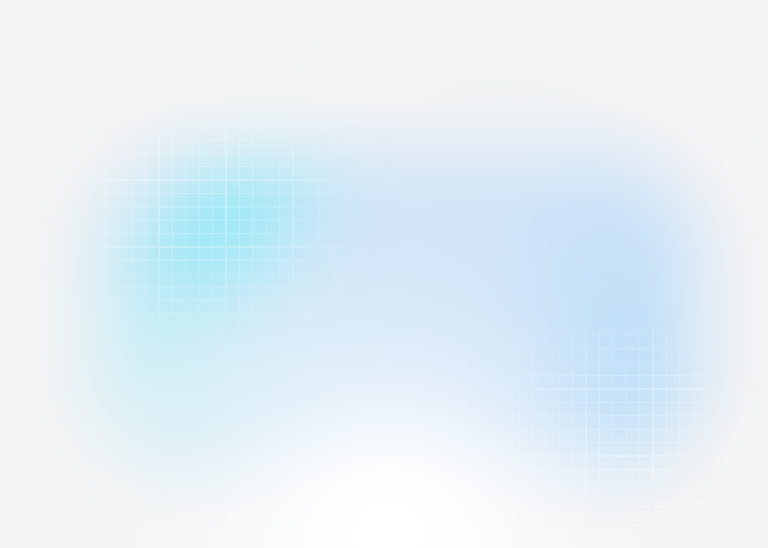
Write a WebGL 1 fragment shader that draws this background.

```glsl
precision highp float;
uniform vec2 u_resolution;

#define PAPER vec3(0.957, 0.958, 0.957)
#define PERIWINKLE vec3(0.822, 0.894, 0.970)
#define PALE_AQUA vec3(0.835, 0.938, 0.962)
#define CYAN vec3(0.635, 0.910, 0.965)
#define SKY vec3(0.740, 0.873, 0.970)
#define LINE_GREY vec3(0.890)
#define CELL 0.02445
#define LINE_WIDTH 0.0018
#define BODY_BLUR 0.135
#define MINOR_ALPHA 0.32
#define MAJOR_ALPHA 0.62

float hash(float n) {
  return fract(sin(n * 12.9898) * 43758.5453);
}

// Elliptical Gaussian with its first axis turned by angle
float glow(vec2 p, vec2 centre, vec2 radii, float angle) {
  vec2 axis = vec2(cos(angle), sin(angle));
  vec2 d = p - centre;
  vec2 q = vec2(dot(d, axis), dot(d, vec2(-axis.y, axis.x))) / radii;
  return exp(-dot(q, q));
}

float roundedBox(vec2 p, vec2 halfSize, float radius) {
  vec2 q = abs(p) - halfSize + radius;
  return length(max(q, 0.0)) + min(max(q.x, q.y), 0.0) - radius;
}

// Opacity of one family of parallel lines, every fifth one stronger
float rules(float x, float pixel, float seed) {
  float index = floor(x / CELL + 0.5);
  float dist = abs(x - index * CELL);
  float cover = clamp((0.5 * (LINE_WIDTH + pixel) - dist) / pixel, 0.0, 1.0);
  float major = step(mod(index + 0.5, 5.0), 1.0);
  float varied = MINOR_ALPHA * (0.65 + 0.7 * hash(index + seed));
  return cover * mix(varied, MAJOR_ALPHA, major);
}

// Grid patch clipped to a soft rectangle
float grid(vec2 p, vec2 origin, vec2 centre, vec2 halfSize, float pixel) {
  vec2 inside = smoothstep(vec2(0.0), vec2(0.025), halfSize - abs(p - centre));
  vec2 q = p - origin;
  float lines = max(rules(q.x, pixel, 3.0), rules(q.y, pixel, 41.0));
  return lines * inside.x * inside.y;
}

void main() {
  vec2 p = gl_FragCoord.xy / u_resolution.y;
  float pixel = 1.0 / u_resolution.y;

  // Broad blurred body and the faint halo above its right shoulder
  float edge = roundedBox(p - vec2(0.726, 0.431), vec2(0.562, 0.297), 0.22);
  float body = smoothstep(BODY_BLUR, -BODY_BLUR, edge);
  float halo = 0.20 * glow(p, vec2(0.99, 0.70), vec2(0.30, 0.17), -0.35);
  float mask = max(body, halo);

  // Colours within the body
  vec3 tint = PERIWINKLE;
  tint = mix(tint, PALE_AQUA, 0.95 * glow(p, vec2(0.25, 0.32), vec2(0.30, 0.32), 0.0));
  tint = mix(tint, SKY, 0.90 * glow(p, vec2(1.14, 0.32), vec2(0.16, 0.28), 0.22));
  tint = mix(tint, CYAN, glow(p, vec2(0.405, 0.595), vec2(0.205, 0.135), 0.80));
  vec3 colour = mix(PAPER, tint, mask);

  // White light rising from the bottom
  float light = glow(p, vec2(0.71, 0.03), vec2(0.31, 0.30), 0.0);
  colour = mix(colour, vec3(1.0), light);

  // Two grids: white over colour, grey over bare paper
  float leftGrid = grid(p, vec2(0.4124, 0.5493), vec2(0.409, 0.599),
                        vec2(0.241, 0.197), pixel);
  leftGrid *= glow(p, vec2(0.35, 0.64), vec2(0.26, 0.23), 0.0);
  float rightGrid = grid(p, vec2(1.1916, 0.1679), vec2(1.068, 0.219),
                         vec2(0.237, 0.196), pixel);
  rightGrid *= glow(p, vec2(1.18, 0.19), vec2(0.26, 0.24), 0.0);
  vec3 lineColour = mix(LINE_GREY, vec3(1.0), smoothstep(0.05, 0.40, body));
  colour = mix(colour, lineColour, leftGrid + rightGrid);

  gl_FragColor = vec4(colour, 1.0);
}
```
